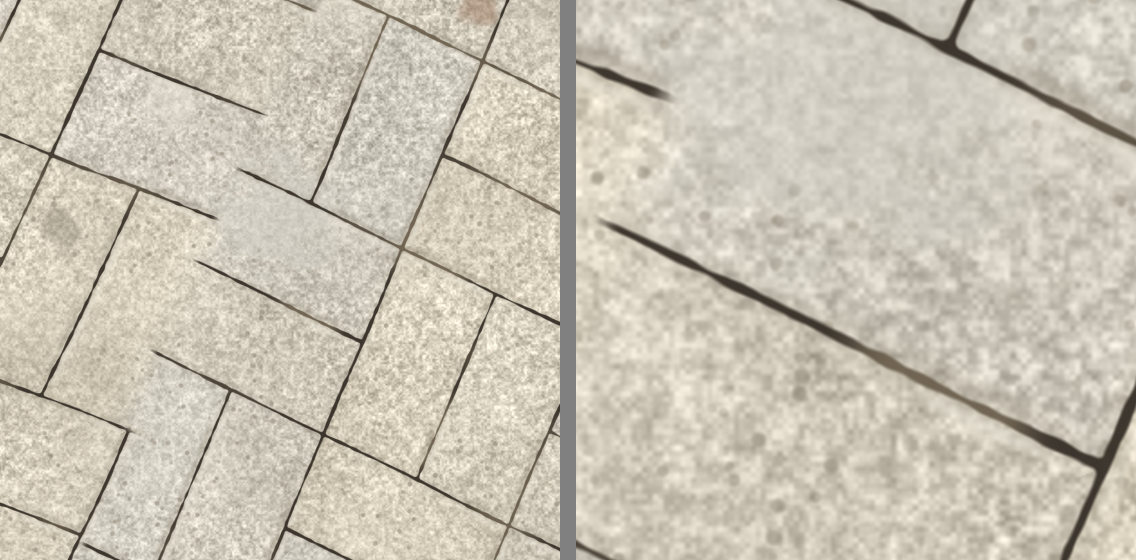
Left: the whole. Right: its middle third, enlarged.
This texture is drawn by a three.js fragment shader. Its source:

```glsl
// Worn concrete pavers in a tilted basket weave: 2x2 blocks of paired bricks, alternately turned.
// Two slightly different lattices meet along a slanted seam, where the joints fade out.
// Brick distances give joints and chamfers; layered hash noise gives grain, pits and stains.

varying vec2 vUv;

// Lattices: origin, one brick width along and one up, in canvas units
const vec2 RIGHT_ORIGIN = vec2(0.579, 0.223);
const vec2 RIGHT_ALONG = vec2(0.1654, -0.0807);
const vec2 RIGHT_UP = vec2(0.0703, 0.1667);
const vec2 LEFT_ORIGIN = vec2(0.091, 0.724);
const vec2 LEFT_ALONG = vec2(0.1563, -0.0600);
const vec2 LEFT_UP = vec2(0.0859, 0.1862);

// Seam between the lattices
const vec2 SEAM_POINT = vec2(0.430, 0.703);
const float SEAM_SLOPE = 0.47;
const float SEAM_STEP_Y = 0.235;
const float SEAM_STEP = 0.036;
const float SEAM_FADE = 0.012;

const float CORNER = 0.007;
const float JOINT = 0.0021;
const float CHAMFER = 0.013;
const float GRAIN = 0.17;
const float PIT_CELLS = 62.0;

const vec3 STONE = vec3(0.830, 0.802, 0.737);
const vec3 WARM = vec3(0.815, 0.778, 0.690);
const vec3 COOL = vec3(0.825, 0.815, 0.785);
const vec3 PALE = vec3(0.930, 0.910, 0.860);
const vec3 SHADE = vec3(0.560, 0.525, 0.460);
const vec3 JOINT_DARK = vec3(0.200, 0.175, 0.145);
const vec3 JOINT_SAND = vec3(0.420, 0.370, 0.300);
const vec3 RUST = vec3(0.620, 0.490, 0.400);

float hash(vec2 p) {
  vec3 q = fract(p.xyx * 0.1031);
  q += dot(q, q.yzx + 33.33);
  return fract((q.x + q.y) * q.z);
}

float noise(vec2 p) {
  vec2 i = floor(p), f = fract(p);
  f = f * f * (3.0 - 2.0 * f);
  return mix(mix(hash(i), hash(i + vec2(1, 0)), f.x),
             mix(hash(i + vec2(0, 1)), hash(i + vec2(1, 1)), f.x), f.y);
}

float fbm(vec2 p) {
  float sum = 0.0, amp = 0.5;
  for (int k = 0; k < 4; k++) {
    sum += amp * noise(p);
    p = mat2(1.6, 1.2, -1.2, 1.6) * p + 7.3;
    amp *= 0.5;
  }
  return sum / 0.9375;
}

// x: depth inside the brick, y: +1 on lit edges and -1 on shaded ones, z: brick id
vec3 paver(vec2 p, vec2 origin, vec2 along, vec2 up, float turn) {
  vec2 r = p - origin;
  vec2 q = vec2(up.y * r.x - up.x * r.y, along.x * r.y - along.y * r.x)
         / (along.x * up.y - along.y * up.x);
  vec2 block = floor(q * 0.5), f = q - 2.0 * block;
  vec2 size = mod(block.x + block.y + turn, 2.0) > 0.5 ? vec2(2, 1) : vec2(1, 2);
  vec2 cell = floor(f / size);
  vec2 scale = vec2(length(along), length(up));
  vec2 halfSize = 0.5 * size * scale;
  vec2 c = (f - cell * size) * scale - halfSize;
  vec2 e = abs(c) - halfSize + CORNER;
  float d = CORNER - length(max(e, 0.0)) - min(max(e.x, e.y), 0.0);
  float lit = e.x > e.y ? -sign(c.x) : sign(c.y);
  return vec3(d, lit, hash(block * 2.0 + cell + turn * 17.0 + 40.0));
}

// x: joint, y: soft shadow, z: signed chamfer light
vec3 edges(vec3 brick, vec2 p) {
  float d = brick.x + 0.0022 * (noise(p * 85.0) - 0.5);
  float w = JOINT * (0.55 + 0.9 * noise(p * 23.0 + 5.0));
  float ridge = exp(-pow((d - CHAMFER * 0.65) / 0.0045, 2.0));
  float patchy = smoothstep(0.25, 0.75, noise(p * 14.0 + 31.0));
  return vec3(1.0 - smoothstep(w - 0.0012, w + 0.0018, d),
              exp(-max(d, 0.0) / 0.0045), ridge * patchy * brick.y);
}

// Small dark pits scattered over a jittered grid
float pits(vec2 p) {
  vec2 q = p * PIT_CELLS, base = floor(q);
  float cover = 0.0;
  for (int y = -1; y <= 1; y++)
    for (int x = -1; x <= 1; x++) {
      vec2 id = base + vec2(float(x), float(y));
      vec2 at = id + vec2(hash(id + 11.0), hash(id + 47.0));
      float radius = 0.30 * pow(hash(id + 83.0), 3.0);
      cover = max(cover, (1.0 - smoothstep(radius * 0.5, radius + 0.10, length(q - at)))
                         * smoothstep(0.05, 0.25, radius));
    }
  return cover;
}

float stain(vec2 p, vec2 center, float radius) {
  float d = length(p - center) / radius + 1.1 * (fbm(p * 32.0) - 0.5);
  return 1.0 - smoothstep(0.45, 1.1, d);
}

void main() {
  vec2 p = vUv;
  vec2 bent = p + 0.005 * (vec2(noise(p * 7.0), noise(p * 7.0 + 19.0)) - 0.5);

  // Both lattices, blended across the seam
  float seam = p.x - SEAM_POINT.x - SEAM_SLOPE * (p.y - SEAM_POINT.y)
             - SEAM_STEP * (1.0 - smoothstep(SEAM_STEP_Y - 0.015, SEAM_STEP_Y + 0.015, p.y));
  vec3 left = paver(bent, LEFT_ORIGIN, LEFT_ALONG, LEFT_UP, 1.0);
  vec3 right = paver(bent, RIGHT_ORIGIN, RIGHT_ALONG, RIGHT_UP, 0.0);
  vec3 edge = mix(edges(left, p), edges(right, p), smoothstep(-SEAM_FADE, SEAM_FADE, seam));
  float tone = mix(left.z, right.z, smoothstep(-0.05, 0.05, seam));

  // Concrete body: broad tints, grain and pits
  float cloud = fbm(p * 6.0 + 3.0);
  vec3 color = mix(STONE, mix(COOL, WARM, tone), 0.6) + 0.03 * (tone - 0.5);
  color += 0.13 * (cloud - 0.5);
  float grain = noise(p * 165.0) + 0.6 * noise(p * 78.0 + 9.0) + 0.8 * noise(p * 310.0) - 1.2;
  color += GRAIN * grain * (0.65 + 0.7 * noise(p * 5.0 + 61.0));
  color = mix(color, SHADE, 0.55 * pits(p) * smoothstep(0.3, 0.7, noise(p * 11.0)));

  // Stains and pale scuffs
  color = mix(color, SHADE, 0.40 * stain(p, vec2(0.110, 0.590), 0.040));
  color = mix(color, RUST, 0.55 * stain(p, vec2(0.855, 0.988), 0.045));
  color = mix(color, PALE, 0.45 * stain(p, vec2(0.300, 0.815), 0.050));
  color = mix(color, COOL, 0.50 * stain(p, vec2(0.500, 0.620), 0.120));

  // Chamfers, shadow and joints
  color = mix(color, PALE, 0.60 * max(edge.z, 0.0));
  color = mix(color, SHADE, 0.28 * max(-edge.z, 0.0) + 0.42 * edge.y);
  vec3 joint = mix(JOINT_DARK, JOINT_SAND, smoothstep(0.4, 0.8, noise(p * 9.0 + 23.0) + 0.25 * (p.x - 0.5)));
  color = mix(color, joint, 0.93 * edge.x);

  gl_FragColor = vec4(clamp(color, 0.0, 1.0), 1.0);
}
```
